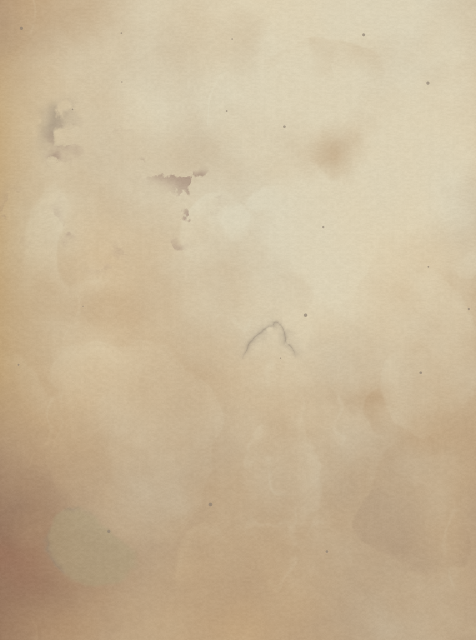
This texture is drawn by a WebGL 1 fragment shader. Its source:

```glsl
precision highp float;
// Aged, water-stained paper: a warm tone field (darker at foot, left and corners)
// is mottled with fbm, overlaid with warped blots that leave drying rims,
// then crumbly stains, grey veins, specks and fine grain are added.
uniform vec2 u_resolution;

const vec3 DARK = vec3(0.61, 0.50, 0.41);
const vec3 MIDDLE = vec3(0.75, 0.65, 0.52);
const vec3 LIGHT = vec3(0.85, 0.80, 0.69);
const vec3 MAUVE = vec3(0.60, 0.50, 0.45);
const vec3 GREY = vec3(0.54, 0.49, 0.44);
const vec3 OLIVE = vec3(0.67, 0.62, 0.49);
const vec3 RUST = vec3(0.62, 0.45, 0.36);
const vec3 OCHRE = vec3(0.77, 0.64, 0.43);
const float MIDDLE_TONE = 0.57;
const float TOP_TONE = 1.03;
const float FOOT_SHADE = 0.42;
const float MOTTLE = 0.42;
const float WARP = 0.09;
const float GRAIN = 0.022;
const int BLOTS = 16;

float hash(vec2 p) {
  return fract(sin(dot(p, vec2(127.1, 311.7))) * 43758.5453);
}

float noise(vec2 p) {
  vec2 i = floor(p), f = fract(p);
  f = f * f * (3.0 - 2.0 * f);
  vec2 e = vec2(1.0, 0.0);
  return mix(mix(hash(i), hash(i + e), f.x),
             mix(hash(i + e.yx), hash(i + e.xx), f.x), f.y);
}

float fbm(vec2 p) {
  float sum = 0.0, amp = 0.516;
  for (int i = 0; i < 5; i++) {
    sum += amp * noise(p);
    p = mat2(1.6, 1.2, -1.2, 1.6) * p + 7.3;
    amp *= 0.5;
  }
  return sum;
}

// Approximate signed distance to an ellipse
float blot(vec2 p, vec2 centre, vec2 radii) {
  return (length((p - centre) / radii) - 1.0) * min(radii.x, radii.y);
}

float glow(vec2 p, vec2 centre, vec2 size) {
  vec2 q = (p - centre) / size;
  return exp(-dot(q, q));
}

vec3 paper(float tone) {
  vec3 low = mix(DARK, MIDDLE, clamp(tone / MIDDLE_TONE, -0.2, 1.0));
  float high = clamp((tone - MIDDLE_TONE) / (1.0 - MIDDLE_TONE), 0.0, 1.12);
  return mix(low, LIGHT, high);
}

void main() {
  vec2 p = gl_FragCoord.xy / u_resolution.y;
  float width = u_resolution.x / u_resolution.y;
  float broad = fbm(p * 4.0 + 3.0), medium = fbm(p * 13.0 + 21.0);
  float crumbs = fbm(p * 42.0 + 5.0);
  vec2 w = p + WARP * (vec2(fbm(p * 9.0 + 40.0), fbm(p * 9.0 + 70.0)) - 0.5);

  // Broad shading
  float tone = TOP_TONE - FOOT_SHADE * smoothstep(0.78, 0.0, p.y);
  tone -= 0.32 * exp(-p.x / 0.07) + 0.14 * exp((p.x - width) / 0.04);
  tone -= 0.42 * glow(w, vec2(0.0, 0.10), vec2(0.17, 0.20));
  tone -= 0.32 * glow(w, vec2(0.0, 1.0), vec2(0.17, 0.10));
  tone += MOTTLE * (broad - 0.5) + 0.22 * (medium - 0.5);

  // Scattered damp blots, sharp on one side and fading on the other
  for (int i = 0; i < BLOTS; i++) {
    float k = float(i);
    vec2 centre = vec2(hash(vec2(k, 1.7)) * width, hash(vec2(k, 5.3)));
    vec2 radii = 0.025 + 0.085 * vec2(hash(vec2(k, 8.1)), hash(vec2(k, 9.4)));
    float angle = 6.2832 * hash(vec2(k, 12.6));
    float side = dot((w - centre) / radii, vec2(cos(angle), sin(angle)));
    float fade = smoothstep(-0.6, 0.9, side);
    float d = blot(w, centre, radii);
    float lift = hash(vec2(k, 15.2)) < 0.6 ? 0.085 : -0.085;
    tone += fade * (lift * smoothstep(0.004, -0.006, d) + 0.035 * exp(-abs(d) / 0.003));
  }

  // Large pale tide mark, small bleached spots and soft smudges
  float tide = blot(w, vec2(0.20, 0.31), vec2(0.135, 0.15));
  tone += 0.08 * smoothstep(0.006, -0.012, tide) + 0.05 * exp(-abs(tide) / 0.003);
  tone += 0.09 * smoothstep(0.006, -0.006, blot(w, vec2(0.43, 0.68), vec2(0.03, 0.02)));
  tone += 0.08 * smoothstep(0.008, -0.008, blot(w, vec2(0.38, 0.645), vec2(0.028)));
  tone -= 0.24 * glow(w, vec2(0.52, 0.76), vec2(0.035, 0.022));
  tone -= 0.14 * glow(w, vec2(0.56, 0.37), vec2(0.07, 0.025));
  tone -= 0.12 * glow(w, vec2(0.15, 0.51), vec2(0.06, 0.025));

  // Pale creases
  float crease = abs(fbm(p * vec2(4.5, 3.0) + 90.0) - 0.5);
  tone += 0.06 * smoothstep(0.012, 0.0, crease) * smoothstep(0.48, 0.62, medium);

  vec3 color = paper(tone);
  color += (fbm(p * 5.0 + 55.0) - 0.5) * vec3(0.03, -0.02, -0.07);

  // Coloured stains along the left edge
  color = mix(color, OCHRE, 0.45 * exp(-p.x / 0.05) * smoothstep(0.25, 0.45, p.y) * smoothstep(1.0, 0.8, p.y));
  color = mix(color, RUST, 0.50 * glow(w, vec2(0.0, 0.11), vec2(0.07, 0.04)));
  float pool = blot(w, vec2(0.13, 0.145), vec2(0.055, 0.05));
  color = mix(color, OLIVE, 0.5 * smoothstep(0.006, -0.006, pool));
  color = mix(color, GREY, 0.5 * exp(-abs(pool) / 0.0035) * smoothstep(0.40, 0.60, medium));

  // Crumbly mauve ring and grey blot beside it
  float ring = blot(w, vec2(0.18, 0.69), vec2(0.125, 0.09));
  float band = exp(-ring * ring / 0.0005) * smoothstep(0.38, 0.58, medium);
  color = mix(color, MAUVE, 0.62 * band * smoothstep(0.49, 0.58, crumbs));
  color = mix(color, GREY, 0.45 * glow(w, vec2(0.085, 0.79), vec2(0.022, 0.03)) * smoothstep(0.38, 0.55, crumbs));

  // Broken grey vein along the top of an arch
  float arch = blot(w, vec2(0.43, 0.45), vec2(0.055, 0.04));
  float vein = exp(-abs(arch) / 0.0022) + 0.25 * exp(-abs(arch) / 0.012);
  color = mix(color, GREY, 0.42 * vein * smoothstep(0.44, 0.48, w.y) * smoothstep(0.34, 0.55, crumbs));

  // Sparse specks
  vec2 cell = floor(p * 13.0);
  vec2 spot = (cell + 0.2 + 0.6 * vec2(hash(cell + 2.0), hash(cell + 6.0))) / 13.0;
  float size = 0.0008 + 0.002 * hash(cell + 9.0);
  float speck = smoothstep(size + 0.001, size - 0.001, length(p - spot)) * step(0.84, hash(cell));
  color = mix(color, GREY, 0.65 * speck);

  // Paper tooth
  float tooth = 0.6 * noise(p * vec2(210.0, 330.0)) + 0.4 * hash(floor(p * 512.0));
  color += GRAIN * 1.6 * (tooth - 0.5);
  gl_FragColor = vec4(color, 1.0);
}
```
